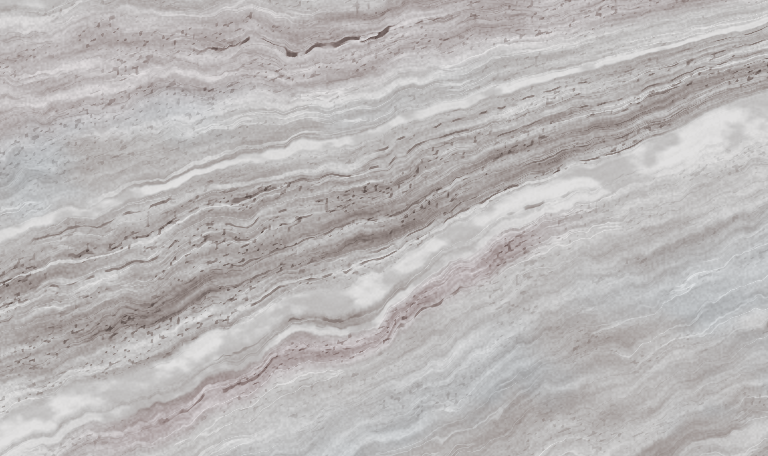
This texture is drawn by a Shadertoy shader. Its source:

```glsl
// Polished marble slab: crumpled strata climbing to the right, drawn as a
// warped layer coordinate that drives a tone (bands, filaments, veins, seams,
// pits), which is then tinted warm, mauve or cool.

const float SLOPE = 0.44;          // rise of the main vein
const float FAN = 0.38;            // how much upper layers converge rightwards
const float BASE_TONE = 0.735;
const float VEIN_TONE = 0.87;
const float SEAM_TONE = 0.40;
const float STRATA_CONTRAST = 0.27;
const float THREAD_CONTRAST = 0.24;
const float GRAIN = 0.075;
const int VEIN_COUNT = 22;
const int SEAM_COUNT = 16;
const vec3 WARM_TINT = vec3(1.0, -0.30, -0.70);
const vec3 MAUVE_TINT = vec3(1.0, -0.75, -0.15);
const vec3 COOL_TINT = vec3(-1.0, 0.05, 0.85);

float hash(vec2 p) {
    vec3 q = fract(vec3(p.xyx) * 0.1031);
    q += dot(q, q.yzx + 33.33);
    return fract((q.x + q.y) * q.z);
}

float noise(vec2 p) {
    vec2 i = floor(p), f = fract(p);
    f = f * f * (3.0 - 2.0 * f);
    return mix(mix(hash(i), hash(i + vec2(1, 0)), f.x),
               mix(hash(i + vec2(0, 1)), hash(i + vec2(1, 1)), f.x), f.y);
}

float fbm(vec2 p) {
    float sum = 0.0, amp = 0.533;
    for (int i = 0; i < 4; i++) {
        sum += amp * noise(p);
        p = p * 2.03 + 19.7;
        amp *= 0.5;
    }
    return sum;
}

// Soft band between two levels
float band(float v, float lo, float hi, float soft) {
    return smoothstep(lo - soft, lo + soft, v) * (1.0 - smoothstep(hi - soft, hi + soft, v));
}

// Line of a given half width around a level
float ribbon(float v, float centre, float width) {
    return 1.0 - smoothstep(width * 0.5, width * 1.25, abs(v - centre));
}

// Thin contour lines of a stretched noise
float filament(vec2 p, float width) {
    return 1.0 - smoothstep(0.0, width, abs(fbm(p) - 0.5));
}

// Height above the main vein, fanned and crumpled
float layerAt(vec2 p) {
    float v = p.y - 0.05 - SLOPE * p.x;
    v /= v > 0.0 ? 1.0 - FAN * p.x : 1.0;
    v += 0.12 * (fbm(p * vec2(2.6, 2.0) + 3.0) - 0.5);
    v += 0.065 * (fbm(p * vec2(9.0, 4.0) + 41.0) - 0.5);
    return v + 0.022 * (fbm(p * vec2(26.0, 18.0) + 11.0) - 0.5);
}

void mainImage(out vec4 fragColor, in vec2 fragCoord) {
    vec2 p = fragCoord / iResolution.y;
    float x = p.x, v = layerAt(p);

    // Broad zones
    float cloud = fbm(p * vec2(3.0, 5.0) + 60.0);
    float brown = band(v, 0.045, 0.38, 0.035);
    float mauve = band(v, -0.145, -0.075, 0.025) * band(x, 0.2, 1.2, 0.15);
    float beige = band(v, 0.62, 0.86, 0.06);
    float cool = max(band(v, 0.47, 0.64, 0.05) * (1.0 - smoothstep(0.6, 1.2, x)),
                     1.0 - smoothstep(-0.45, -0.15, v));
    cool *= smoothstep(0.34, 0.62, cloud);
    float rough = 0.35 + 0.65 * max(brown, max(mauve, 0.6 * beige));

    // Layering from broad strata to fine threads
    float strata = fbm(vec2(x * 2.6, v * 24.0)) - 0.5;
    float threads = fbm(vec2(x * 9.0 + 5.0, v * 70.0)) - 0.5;
    float tone = BASE_TONE - 0.065 * brown - 0.06 * mauve - 0.025 * beige;
    tone -= 0.04 * band(v, 0.045, 0.12, 0.02) * smoothstep(0.3, 0.7, x);
    tone += STRATA_CONTRAST * strata * (0.8 + 0.4 * brown);
    tone += THREAD_CONTRAST * threads * (0.5 + 0.6 * rough);
    tone += 0.10 * (cloud - 0.5);

    // Pale and dark filaments that come and go
    float patchy = smoothstep(0.38, 0.62, fbm(vec2(x * 4.0, v * 12.0) + 33.0));
    tone += 0.075 * filament(vec2(x * 3.5, v * 34.0) + 7.0, 0.045) * patchy;
    tone -= 0.085 * filament(vec2(x * 4.5, v * 38.0) + 90.0, 0.035) * (1.0 - patchy) * rough;

    // Scattered pale veins
    for (int i = 0; i < VEIN_COUNT; i++) {
        float k = float(i);
        float level = mix(-0.75, 0.98, (k + hash(vec2(k, 3.0))) / float(VEIN_COUNT));
        level += 0.05 * (noise(vec2(x * 3.0, k * 7.3)) - 0.5);
        float shown = smoothstep(0.45, 0.65, noise(vec2(x * 2.4 + k * 17.0, k)));
        float width = mix(0.003, 0.015, hash(vec2(k, 9.0))) * (0.3 + 1.3 * noise(vec2(x * 12.0, k)));
        float strength = v > 0.0 ? 0.8 : 0.5;
        strength *= 0.65 + 0.35 * smoothstep(-0.12, 0.08, threads);
        tone = mix(tone, VEIN_TONE - 0.02, strength * shown * ribbon(v, level, width));
    }

    // Main vein with soft grey clouds, a thin companion, and the upper vein
    float ragged = 0.35 + 1.2 * fbm(vec2(x * 8.0, v * 6.0 + 2.0));
    float mainWidth = 0.032 * ragged + 0.04 * smoothstep(1.2, 1.55, x);
    float murk = smoothstep(0.44, 0.66, fbm(p * vec2(11.0, 19.0) + 80.0));
    float foldTone = VEIN_TONE - 0.12 * murk + 0.06 * threads;
    float white = ribbon(v, -0.005, mainWidth);
    white = max(white, 0.8 * ribbon(v, -0.062, 0.010 * ragged));
    white = max(white, 0.95 * ribbon(v, 0.46, 0.016 * ragged));
    white = max(white, 0.85 * ribbon(v, 0.93, 0.030 * ragged) * (1.0 - smoothstep(0.3, 0.6, x)));
    tone = mix(tone, foldTone, white);

    // Thin broken dark seams, and a crinkled one near the top
    float broken = smoothstep(0.4, 0.65, noise(vec2(x * 50.0, v * 90.0)));
    float seams = ribbon(v, 0.76 + 0.03 * threads, 0.007) * band(x, 0.45, 0.95, 0.1);
    for (int i = 0; i < SEAM_COUNT; i++) {
        float k = float(i);
        float level = mix(-0.16, 0.44, (k + hash(vec2(k, 21.0))) / float(SEAM_COUNT));
        float shown = smoothstep(0.5, 0.7, noise(vec2(x * 3.2 + k * 11.0, k + 50.0)));
        seams = max(seams, 0.65 * shown * ribbon(v, level, 0.004));
    }
    tone = mix(tone, SEAM_TONE, seams * broken * (1.0 - white));

    // Clustered small pits and fine grain
    float cluster = smoothstep(0.35, 0.65, fbm(vec2(x * 7.0, v * 20.0) + 14.0));
    float pits = smoothstep(0.70, 0.92, noise(vec2(x * 120.0, p.y * 190.0 - x * 70.0)));
    tone -= 0.22 * pits * cluster * rough * (1.0 - white);
    tone += GRAIN * (noise(p * 230.0) - 0.5) * (1.0 - 0.6 * white) * (0.6 + 0.5 * rough);
    tone = clamp(tone, 0.34, 0.88);

    // Tint: darker stone is warmer
    float warmth = mix(0.003, 0.034, 1.0 - smoothstep(0.48, 0.80, tone));
    vec3 color = vec3(tone) + WARM_TINT * warmth * (1.0 - 0.7 * cool);
    color += MAUVE_TINT * (0.012 * mauve + 0.006 * beige) * (1.0 - white);
    color += COOL_TINT * 0.013 * cool * (1.0 - white);
    fragColor = vec4(color, 1.0);
}
```
